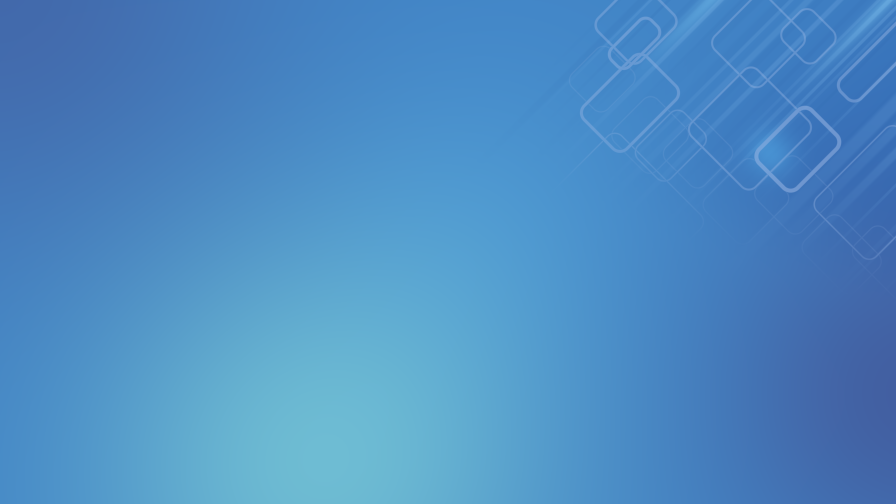
Reproduce this background procedurally as a Shadertoy shader.

```glsl
// Blue studio gradient with a cyan glow at lower left, violet corners, and
// diagonal light streaks with rounded outline frames at upper right.
// Gaussian glows, hashed streaks and rotated rounded-box distances build it.

float hash(float n) {
    n = fract(n * 0.1031);
    n *= n + 33.33;
    return fract(n * (n + n));
}

// Axes: x runs up-right along the streaks, y runs down-right across them.
vec2 toDiagonal(vec2 p) {
    return vec2(p.x + p.y, p.x - p.y) * 0.70711;
}

float glow(vec2 p, vec2 centre, float falloff) {
    vec2 d = p - centre;
    return exp(-falloff * dot(d, d));
}

// Coverage of a rounded outline with the given half size and half stroke width.
float frame(vec2 p, vec2 centre, vec2 halfSize, float stroke) {
    float radius = min(0.02, 0.7 * min(halfSize.x, halfSize.y));
    vec2 d = abs(toDiagonal(p - centre)) - halfSize + radius;
    float edge = length(max(d, 0.0)) + min(max(d.x, d.y), 0.0) - radius;
    float soft = 0.75 / iResolution.y;
    return 1.0 - smoothstep(stroke - soft, stroke + soft, abs(edge));
}

vec3 backdrop(vec2 p) {
    vec3 col = vec3(0.255, 0.515, 0.775);
    col = mix(col, vec3(0.26, 0.40, 0.66), 0.9 * glow(p, vec2(0.0, 1.02), 4.0));
    col = mix(col, vec3(0.26, 0.37, 0.63), glow(p, vec2(1.82, 0.22), 6.5));
    col += vec3(0.175, 0.22, 0.05) * glow(p, vec2(0.637, 0.08), 4.5);
    col += vec3(0.025, 0.05, 0.035) * glow(p, vec2(0.97, 0.58), 8.0);
    return col;
}

vec3 addStreaks(vec3 col, vec2 p) {
    vec2 q = toDiagonal(p);
    for (int i = 0; i < 38; i++) {
        float id = float(i) + 1.0;
        float lane = mix(0.14, 0.98, (id + hash(id * 7.3)) / 39.0);
        float width = 0.002 + 0.014 * pow(hash(id * 13.7), 3.0);
        float start = 1.06 + 0.42 * (lane - 0.14) + 0.22 * hash(id * 3.9);
        float band = 1.0 - smoothstep(width * 0.5, width + 0.002, abs(q.y - lane));
        float ramp = smoothstep(start, start + 0.5, q.x);
        float light = hash(id * 21.1);
        vec3 tint = light > 0.35 ? vec3(0.46, 0.68, 0.89) : vec3(0.17, 0.39, 0.67);
        col = mix(col, tint, band * ramp * (0.08 + 0.22 * light));
    }
    // Two wide rays that brighten toward the top edge.
    for (int i = 0; i < 2; i++) {
        float lane = 0.29 + 0.25 * float(i);
        float ray = exp(-pow((q.y - lane) / 0.014, 2.0));
        float start = 1.45 + 0.2 * float(i);
        col += vec3(0.12, 0.14, 0.09) * ray * smoothstep(start, start + 0.35, q.x);
    }
    return col;
}

float outlines(vec2 p) {
    // Heavy frames
    float ink = 0.55 * frame(p, vec2(1.583, 0.704), vec2(0.074, 0.054), 0.004);
    ink = max(ink, 0.45 * frame(p, vec2(1.259, 0.914), vec2(0.056, 0.025), 0.003));
    ink = max(ink, 0.42 * frame(p, vec2(1.250, 0.796), vec2(0.088, 0.060), 0.003));
    ink = max(ink, 0.45 * frame(p, vec2(1.760, 0.896), vec2(0.120, 0.028), 0.003));
    // Medium frames
    ink = max(ink, 0.40 * frame(p, vec2(1.262, 0.954), vec2(0.065, 0.060), 0.0025));
    ink = max(ink, 0.40 * frame(p, vec2(1.488, 0.745), vec2(0.093, 0.090), 0.002));
    ink = max(ink, 0.40 * frame(p, vec2(1.505, 0.919), vec2(0.074, 0.068), 0.002));
    ink = max(ink, 0.40 * frame(p, vec2(1.604, 0.928), vec2(0.042, 0.046), 0.002));
    // Fine frames
    ink = max(ink, 0.38 * frame(p, vec2(1.748, 0.618), vec2(0.116, 0.083), 0.0015));
    ink = max(ink, 0.30 * frame(p, vec2(1.331, 0.711), vec2(0.065, 0.046), 0.0015));
    ink = max(ink, 0.28 * frame(p, vec2(1.220, 0.560), vec2(0.130, 0.130), 0.0013));
    // Faint scattered frames along the lower boundary of the cluster
    for (int i = 0; i < 7; i++) {
        float id = float(i) + 1.0;
        float x = 1.10 + 0.095 * id;
        vec2 centre = vec2(x, 0.90 - 0.065 * id + 0.08 * (hash(id * 5.7) - 0.5));
        vec2 size = 0.04 + 0.04 * vec2(hash(id * 9.1), hash(id * 17.3));
        ink = max(ink, 0.15 * frame(p, centre, size, 0.0012));
    }
    return ink;
}

void mainImage(out vec4 fragColor, in vec2 fragCoord) {
    vec2 p = fragCoord / iResolution.y;
    vec3 col = backdrop(p);

    // The cluster dissolves below a line that slopes down to the right.
    float above = p.y - 0.664 + 0.354 * (p.x - 0.914);
    float reveal = smoothstep(0.0, 0.2, above);
    float shade = smoothstep(0.3, 0.7, toDiagonal(p).y) * smoothstep(0.0, 0.3, above);
    col -= vec3(0.035, 0.055, 0.035) * shade;

    col = addStreaks(col, p);
    col += vec3(0.05, 0.11, 0.09) * glow(p, vec2(1.53, 0.695), 500.0);
    col = mix(col, vec3(0.60, 0.71, 0.89), outlines(p) * reveal);
    fragColor = vec4(clamp(col, 0.0, 1.0), 1.0);
}
```
